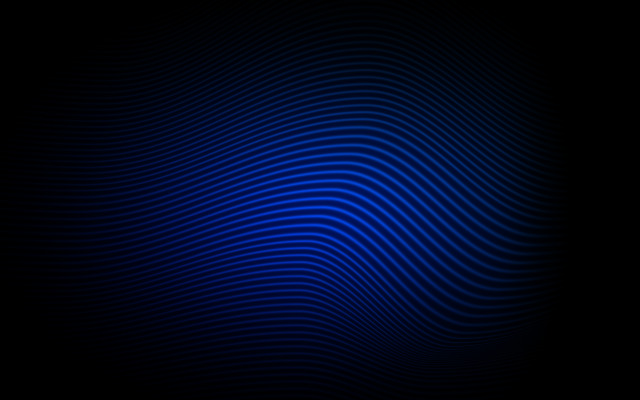
This background is drawn by a WebGL 2 fragment shader. Its source:

```glsl
#version 300 es
precision highp float;
// Glowing blue contour lines that flow over a long swell and fade into black.
// Each line is named by the height of its crest; that height is solved for at
// every point, turned into a line count, and lit by one soft elliptical glow.

#define LINE_DENSITY 45.0
#define EDGE_DENSITY 12.0
#define LINE_WIDTH 0.19
#define FIRST_CREST 0.5485
#define GLOW_CENTER vec2(0.82, 0.48)
#define GLOW_RADIUS vec2(0.48, 0.31)
#define FILL_COLOR vec3(0.0, 0.07, 0.35)
#define LINE_COLOR vec3(0.01, 0.21, 0.54)

uniform vec2 u_resolution;
out vec4 fragColor;

const float PI = 3.14159265;

// How far a line has sunk below its crest height at position x.
float dropBelowCrest(float x, float crest) {
    float ridgeX = mix(0.746, 0.917, smoothstep(0.29, 0.77, crest));
    float leftX = 0.065 + 0.2 * crest;
    float rightX = mix(1.083, 1.4375, smoothstep(0.208, 0.875, crest));
    float leftDepth = 0.055 + 0.176 * crest;
    float rightDepth = mix(0.083, 0.25, smoothstep(0.104, 0.4375, crest));

    bool onLeft = x < ridgeX;
    float depth = onLeft ? leftDepth : rightDepth;
    float t = onLeft ? (ridgeX - x) / (ridgeX - leftX)
                     : (x - ridgeX) / (rightX - ridgeX);
    t = min(t, 1.0) + 0.5 * max(t - 1.0, 0.0); // slow rise past the trough
    return depth * 0.5 * (1.0 - cos(PI * t));
}

// Damped fixed-point search for the crest of the line through p.
float crestHeight(vec2 p) {
    float crest = p.y + 0.1;
    for (int i = 0; i < 24; i++) {
        crest = mix(crest, p.y + dropBelowCrest(p.x, crest), 0.7);
    }
    return crest;
}

// Even spacing in the middle, tighter spacing above and below.
float lineCount(float crest) {
    float d = crest - FIRST_CREST;
    return d * LINE_DENSITY + EDGE_DENSITY * (d - clamp(d, -0.135, 0.146));
}

// Soft line at each whole count, widened where pixels cannot resolve it.
float softLine(float count) {
    float pixel = length(vec2(dFdx(count), dFdy(count)));
    float width = max(LINE_WIDTH, 0.7 * pixel);
    float offset = (fract(count + 0.5) - 0.5) / width;
    return exp(-offset * offset) * LINE_WIDTH / width;
}

void main() {
    vec2 p = gl_FragCoord.xy / u_resolution.y;

    // Light falls off from the center and is cut short on the right.
    vec2 away = (p - GLOW_CENTER) / GLOW_RADIUS;
    float glow = exp(-dot(away, away));
    glow *= 1.0 - smoothstep(1.22, 1.5, p.x);
    glow = max(glow - 0.03, 0.0) / 0.97;

    float line = softLine(lineCount(crestHeight(p)));
    vec3 color = FILL_COLOR * pow(glow, 1.25) + LINE_COLOR * glow * line;

    // Violet toward the lower left, cyan toward the upper right.
    color.g *= clamp(0.95 + dot(p - GLOW_CENTER, vec2(0.5, 0.7)), 0.2, 1.3);
    fragColor = vec4(color, 1.0);
}
```
